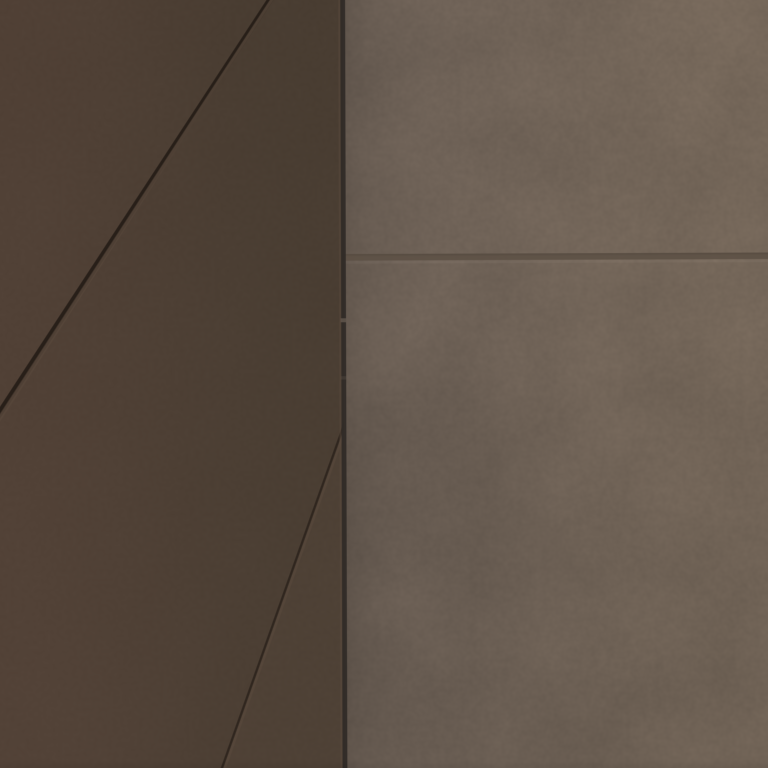
Write a Shadertoy shader that draws this texture.

```glsl
// Two wall claddings: smooth brown panels cut by slanted grooves on the left,
// mottled stone slabs with a level joint on the right, split by a dark seam.
// Lines are distance functions; the stone grain is layered gradient noise.

const vec3 GROOVE_DARK = vec3(0.145, 0.112, 0.088);
const vec3 GROOVE_LIP  = vec3(0.355, 0.290, 0.240);
const vec3 SEAM_DARK   = vec3(0.190, 0.168, 0.152);
const vec3 JOINT_TONE  = vec3(0.365, 0.317, 0.272);

vec2 hashGradient(vec2 cell) {
    vec3 p = fract(cell.xyx * vec3(0.1031, 0.1030, 0.0973));
    p += dot(p, p.yzx + 33.33);
    float angle = 6.2832 * fract((p.x + p.y) * p.z);
    return vec2(cos(angle), sin(angle));
}

float gradientNoise(vec2 p) {
    vec2 i = floor(p), f = fract(p);
    vec2 u = f * f * f * (f * (f * 6.0 - 15.0) + 10.0);
    vec2 e = vec2(0.0, 1.0);
    float a = dot(hashGradient(i), f);
    float b = dot(hashGradient(i + e.yx), f - e.yx);
    float c = dot(hashGradient(i + e.xy), f - e.xy);
    float d = dot(hashGradient(i + e.yy), f - e.yy);
    return mix(mix(a, b, u.x), mix(c, d, u.x), u.y);
}

float fbm(vec2 p, int octaves) {
    float sum = 0.0, amplitude = 0.5;
    for (int i = 0; i < octaves; i++) {
        sum += amplitude * gradientNoise(p);
        p = mat2(1.6, 1.2, -1.2, 1.6) * p + 7.3;
        amplitude *= 0.55;
    }
    return sum;
}

// Signed distance to the line a-b, positive on the right when going from a to b.
float lineSide(vec2 p, vec2 a, vec2 b) {
    vec2 d = normalize(b - a);
    return dot(p - a, vec2(d.y, -d.x));
}

// Soft-edged band of the given half width.
float band(float dist, float halfWidth, float blur) {
    return 1.0 - smoothstep(halfWidth - blur, halfWidth + blur, abs(dist));
}

// Dark cut with a paler bevel on its right side.
vec3 cutGroove(vec3 col, float dist, float halfWidth, float depth, float blur) {
    col = mix(col, GROOVE_LIP, 0.5 * band(dist - 2.4 * halfWidth, halfWidth, blur));
    return mix(col, GROOVE_DARK, depth * band(dist, halfWidth, blur));
}

vec3 brownPanels(vec2 uv, float blur) {
    float across = smoothstep(0.0, 0.42, uv.x);
    vec3 col = mix(vec3(0.318, 0.255, 0.212), vec3(0.290, 0.242, 0.198), across);
    col += 0.010 * (0.5 - uv.y) * vec3(1.0, 0.8, 0.8);
    col += 0.010 * fbm(uv * 5.0, 3) + 0.007 * gradientNoise(uv * 150.0);

    float upper = lineSide(uv, vec2(0.0, 0.466), vec2(0.349, 1.0));
    float lower = lineSide(uv, vec2(0.289, 0.0), vec2(0.4455, 0.440));
    col += 0.012 * smoothstep(-blur, blur, lower) * vec3(1.0, 0.8, 0.7);

    // The long groove widens a little toward its lower end.
    float upperWidth = mix(0.0024, 0.0017, smoothstep(0.45, 1.0, uv.y));
    col = mix(col, GROOVE_DARK, 0.30 * band(upper - 0.003, 0.003, blur));
    col = cutGroove(col, upper, upperWidth, 0.92, blur);
    return cutGroove(col, lower, 0.0015, 0.72, blur);
}

vec3 stoneSlabs(vec2 uv, float seamDist, float blur) {
    vec3 col = mix(vec3(0.425, 0.376, 0.335), vec3(0.452, 0.398, 0.346),
                   smoothstep(0.45, 1.0, uv.x));
    col *= mix(0.965, 1.01, smoothstep(0.0, 0.8, uv.y));

    // Cloudy stains, fine grain, and shade gathered beside the seam.
    float clouds = fbm(uv * 6.0 + 3.0, 5);
    float grain = gradientNoise(uv * 95.0) + 0.8 * gradientNoise(uv * 190.0 + 11.0);
    col *= 1.0 + 0.13 * clouds + 0.032 * grain;
    col *= 1.0 - 0.10 * exp(-max(seamDist, 0.0) / 0.035);
    float stain = length((uv - vec2(0.57, 0.36)) / vec2(0.16, 0.10));
    col *= 1.0 - 0.045 * exp(-stain * stain);

    // Level joint with a faint light edge beneath it.
    float joint = uv.y - mix(0.6650, 0.6670, (uv.x - 0.45) / 0.55);
    col += 0.022 * band(joint + 0.0065, 0.0018, blur);
    vec3 jointCol = JOINT_TONE * (1.0 - 0.08 * smoothstep(0.0, 0.004, joint));
    return mix(col, jointCol, 0.90 * band(joint, 0.0042, blur));
}

void mainImage(out vec4 fragColor, in vec2 fragCoord) {
    vec2 uv = fragCoord / iResolution.xy;
    float blur = max(0.0011, 0.75 / iResolution.y);

    // Nearly upright seam between the two claddings.
    float seamDist = uv.x - mix(0.4492, 0.4462, uv.y);
    vec3 col = mix(brownPanels(uv, blur), stoneSlabs(uv, seamDist, blur),
                   smoothstep(-blur, blur, seamDist));
    col = mix(col, GROOVE_LIP, 0.45 * band(seamDist + 0.0045, 0.0013, blur));
    col = mix(col, SEAM_DARK, 0.95 * band(seamDist, 0.0031, blur));

    // Small pale breaks along the seam.
    float notch = band(uv.y - 0.583, 0.0026, blur) + 0.35 * band(uv.y - 0.508, 0.0022, blur);
    col = mix(col, vec3(0.40, 0.355, 0.315), 0.75 * notch * band(seamDist, 0.0040, blur));

    // Slight darkening at the very bottom edge.
    col *= 1.0 - 0.05 * (1.0 - smoothstep(0.0, 0.012, uv.y));
    fragColor = vec4(col, 1.0);
}
```
